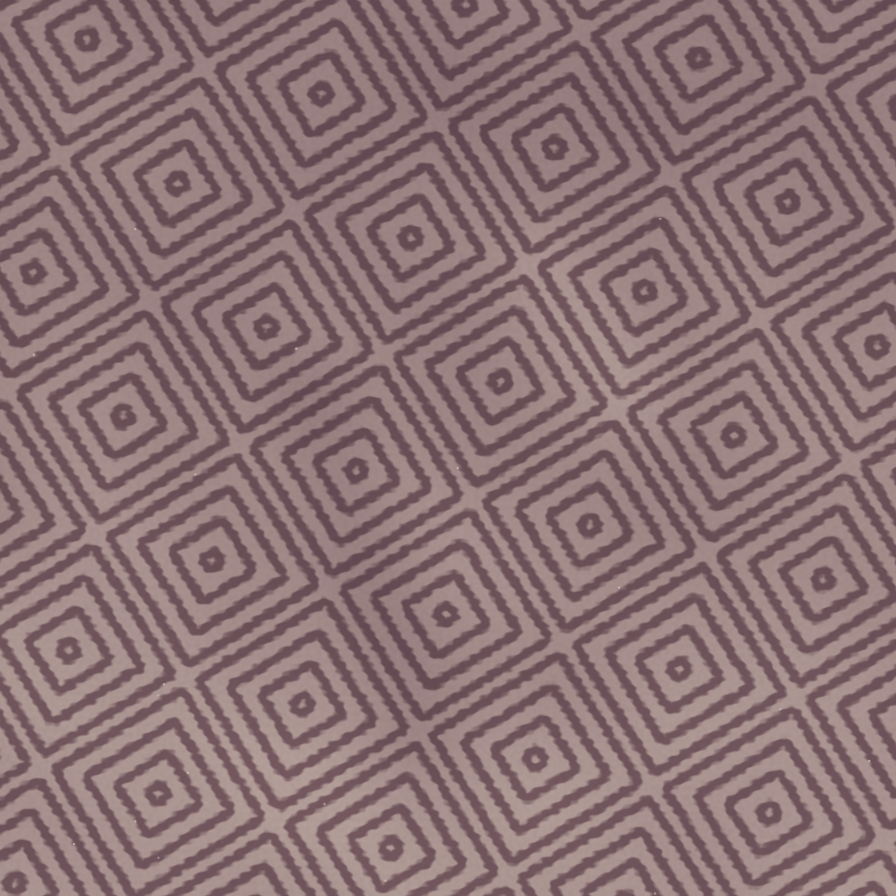
Write a three.js fragment shader that draws this pattern.

```glsl
// Woven cloth of concentric squares on a tilted square lattice.
// Each cell repeats rounded square outlines at even spacing; gradient noise
// roughens the thread edges, and soft folds shift the light and dark tones.

varying vec2 vUv;

const float TAU = 6.2831853;
const float CELL_SIZE = 0.1891;
const float TILT = 0.5568;
const vec2 CELL_CENTER = vec2(0.4977, 0.3138);

float hash(vec2 p) {
  return fract(sin(dot(p, vec2(127.1, 311.7))) * 43758.5);
}

vec2 gradient(vec2 cell) {
  float angle = TAU * hash(cell);
  return vec2(cos(angle), sin(angle));
}

float gradientNoise(vec2 p) {
  vec2 i = floor(p);
  vec2 f = p - i;
  vec2 w = f * f * f * (f * (f * 6.0 - 15.0) + 10.0);
  vec2 e = vec2(1.0, 0.0);
  float low = mix(dot(gradient(i), f), dot(gradient(i + e), f - e), w.x);
  float high = mix(dot(gradient(i + e.yx), f - e.yx),
                   dot(gradient(i + e.xx), f - e.xx), w.x);
  return mix(low, high, w.y);
}

vec2 rotate(vec2 p, float angle) {
  float c = cos(angle);
  float s = sin(angle);
  return vec2(c * p.x + s * p.y, c * p.y - s * p.x);
}

float roundedSquare(vec2 p, float halfSide, float radius) {
  vec2 q = abs(p) - halfSide + radius;
  return length(max(q, 0.0)) + min(max(q.x, q.y), 0.0) - radius;
}

// Distance to the nearest outline, in cell units
float nestedSquares(vec2 p, float firstHalf, float spacing) {
  float d = 1.0;
  for (int i = 0; i < 4; i++) {
    float halfSide = firstHalf + spacing * float(i);
    d = min(d, abs(roundedSquare(p, halfSide, 0.034)));
  }
  return d;
}

// Soft ridge of light around the segment from a to b
float fold(vec2 p, vec2 a, vec2 b, float width) {
  vec2 ab = b - a;
  float t = clamp(dot(p - a, ab) / dot(ab, ab), 0.0, 1.0);
  vec2 offset = (p - a - ab * t) / width;
  return exp(-dot(offset, offset));
}

float clothTone(vec2 p) {
  float tone = mix(0.78, 0.26, p.y);
  tone += 0.38 * fold(p, vec2(0.61, 0.71), vec2(0.70, 0.57), 0.06);
  tone += 0.22 * fold(p, vec2(0.00, 0.32), vec2(0.33, 0.11), 0.08);
  tone += 0.18 * fold(p, vec2(0.57, 0.09), vec2(0.76, 0.17), 0.07);
  tone -= 0.32 * fold(p, vec2(0.35, 0.54), vec2(0.46, 0.19), 0.06);
  tone -= 0.18 * fold(p, vec2(0.50, 0.88), vec2(0.80, 0.87), 0.08);
  tone += 0.30 * gradientNoise(rotate(p, -0.9) * vec2(4.0, 7.0));
  return clamp(tone, 0.0, 1.0);
}

// Sparse bright lint, one possible speck per grid square
float lint(vec2 p, float density, float share) {
  vec2 cell = floor(p * density);
  vec2 jitter = 0.3 + 0.4 * vec2(hash(cell + 7.3), hash(cell + 19.1));
  float dist = length(fract(p * density) - jitter);
  return step(1.0 - share, hash(cell)) * smoothstep(0.32, 0.1, dist);
}

void main() {
  // Tilted lattice
  vec2 lattice = rotate(vUv - CELL_CENTER, TILT) / CELL_SIZE;
  vec2 local = fract(lattice + 0.5) - 0.5;

  // Thread lines with stepped, uneven edges
  float d = nestedSquares(local, 0.045, 0.1333);
  float rough = 0.018 * gradientNoise(vUv * 110.0)
              + 0.004 * sin(TAU * 115.0 * vUv.y);
  float edge = d - 0.028 + rough;
  float line = 1.0 - smoothstep(-0.014, 0.014, edge);

  // Shaded ground and thread colours
  float tone = clothTone(vUv);
  vec3 ground = mix(vec3(0.565, 0.465, 0.475), vec3(0.695, 0.610, 0.590), tone);
  vec3 thread = mix(vec3(0.365, 0.265, 0.300), vec3(0.455, 0.345, 0.370), tone);
  vec3 color = mix(ground, thread, line);

  // Fine grain, and lint caught along the thread edges
  color *= 1.0 + 0.035 * gradientNoise(vUv * 170.0);
  float nearEdge = 1.0 - smoothstep(0.01, 0.035, abs(edge));
  color = mix(color, vec3(0.82, 0.75, 0.72), 0.7 * nearEdge * lint(vUv, 150.0, 0.004));

  gl_FragColor = vec4(color, 1.0);
}
```
